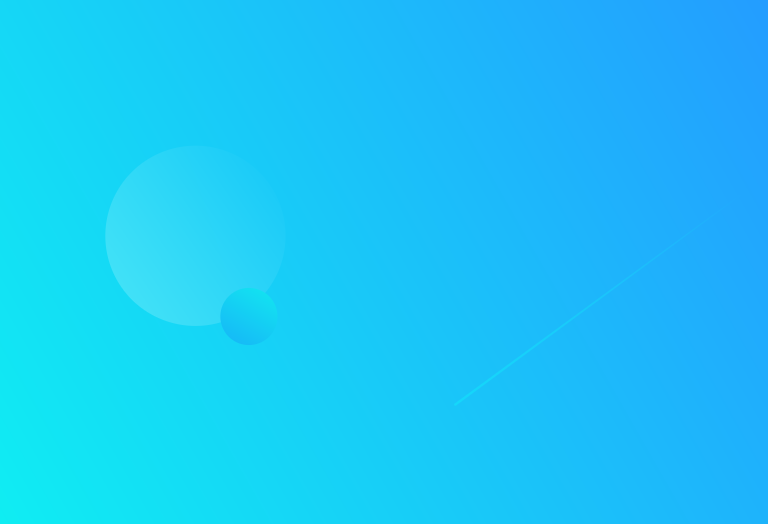
Reproduce this background procedurally as a Shadertoy shader.

```glsl
// Cyan-to-blue diagonal gradient with two translucent discs and a fading streak.

// Lengths are in canvas heights, origin at the lower left.
const vec3 CYAN = vec3(0.060, 0.930, 0.950);
const vec3 BLUE = vec3(0.140, 0.615, 1.000);
const vec2 SKY_WEIGHTS = vec2(0.72, 0.28);   // gradient share of x and y

const vec2  BIG_CENTER = vec2(0.373, 0.550);
const float BIG_RADIUS = 0.172;
const vec2  BIG_AXIS = vec2(0.800, 0.600);
const float BIG_ALPHA_NEAR = 0.19;
const float BIG_ALPHA_FAR = 0.015;

const vec2  SMALL_CENTER = vec2(0.475, 0.396);
const float SMALL_RADIUS = 0.0545;
const vec2  SMALL_AXIS = vec2(0.500, 0.866);
const vec3  SMALL_DARK = vec3(0.085, 0.735, 0.965);
const vec3  SMALL_LIGHT = vec3(0.075, 0.880, 0.945);

const vec2  STREAK_START = vec2(0.869, 0.228);
const vec2  STREAK_END = vec2(1.419, 0.632);
const vec3  STREAK_COLOR = vec3(0.080, 0.850, 0.980);
const float STREAK_ALPHA = 0.90;
const float STREAK_HALF_WIDTH = 0.0023;
const float STREAK_TIP_WIDTH = 0.0010;

// Antialiased coverage of a signed distance.
float coverage(float dist) {
    return clamp(0.5 - dist * iResolution.y, 0.0, 1.0);
}

// Position across a disc along an axis, from 0 to 1.
float discRamp(vec2 offset, vec2 axis, float radius) {
    return clamp(0.5 + 0.5 * dot(offset, axis) / radius, 0.0, 1.0);
}

void mainImage(out vec4 fragColor, in vec2 fragCoord) {
    vec2 p = fragCoord / iResolution.y;
    vec2 uv = fragCoord / iResolution.xy;

    // Background
    vec3 color = mix(CYAN, BLUE, dot(uv, SKY_WEIGHTS));

    // Large pale disc, fading towards the upper right
    vec2 offset = p - BIG_CENTER;
    float ramp = discRamp(offset, BIG_AXIS, BIG_RADIUS);
    float alpha = mix(BIG_ALPHA_NEAR, BIG_ALPHA_FAR, ramp);
    color = mix(color, vec3(1.0), alpha * coverage(length(offset) - BIG_RADIUS));

    // Small opaque disc
    offset = p - SMALL_CENTER;
    ramp = discRamp(offset, SMALL_AXIS, SMALL_RADIUS);
    vec3 discColor = mix(SMALL_DARK, SMALL_LIGHT, ramp);
    color = mix(color, discColor, coverage(length(offset) - SMALL_RADIUS));

    // Tapered streak, vanishing at its upper end
    vec2 span = STREAK_END - STREAK_START;
    float along = clamp(dot(p - STREAK_START, span) / dot(span, span), 0.0, 1.0);
    float halfWidth = mix(STREAK_HALF_WIDTH, STREAK_TIP_WIDTH, along);
    float dist = length(p - STREAK_START - along * span) - halfWidth;
    color = mix(color, STREAK_COLOR, STREAK_ALPHA * (1.0 - along) * coverage(dist));

    fragColor = vec4(color, 1.0);
}
```
